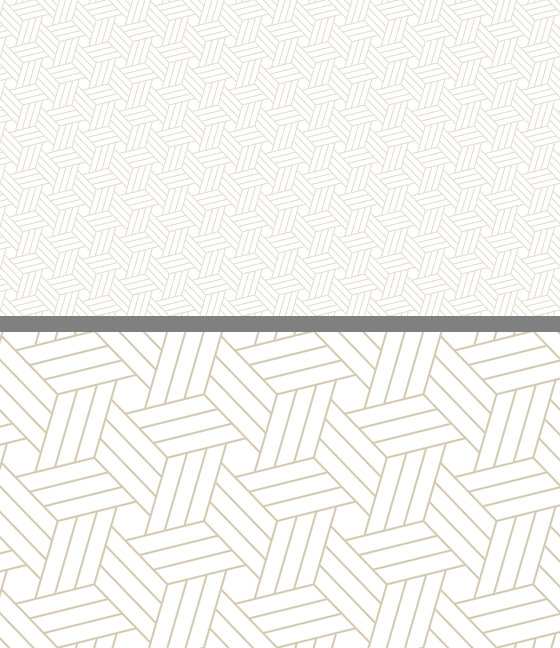
Top: the whole. Bottom: its middle third, enlarged.
Give the GLSL for this pattern, as a Shadertoy shader.

```glsl
mat2 rotation(float angle) {
    float c = cos(angle), s = sin(angle);
    return mat2(c, s, -s, c);
}

// Four parallel lines, 4 long, stacked along a 120 degree slant
float bandDistance(vec2 p) {
    float row = clamp(round(p.y / 0.866), 0.0, 3.0);
    float beyondEnd = max(abs(p.x - 2.0 + 0.5 * row) - 2.0, 0.0);
    return length(vec2(beyondEnd, p.y - 0.866 * row));
}

// Three bands meeting at a corner like the faces of a cube
float pinwheelDistance(vec2 p) {
    float d = 1e3;
    for (int i = 0; i < 3; i++) {
        d = min(d, bandDistance(p));
        p = rotation(2.0944) * p;
    }
    return d;
}

float weaveDistance(vec2 p) {
    // Triangular lattice that leaves small hexagonal gaps
    mat2 lattice = mat2(6.0, 1.732, 1.5, 6.062);
    vec2 cell = round(inverse(lattice) * p);
    float d = 1e3;
    for (int y = -1; y <= 1; y++) {
        for (int x = -1; x <= 1; x++) {
            vec2 corner = lattice * (cell + vec2(x, y));
            d = min(d, pinwheelDistance(p - corner));
        }
    }
    return d;
}

void mainImage(out vec4 fragColor, in vec2 fragCoord) {
    float unit = 0.0214;
    vec2 uv = fragCoord / iResolution.y;
    vec2 p = rotation(-0.2426) * (uv - vec2(0.7866, 0.5675)) / unit + vec2(1.25, 1.299);

    // Box-filtered coverage keeps hairlines even at any size
    float filterWidth = 1.25 / (iResolution.y * unit);
    float halfWidth = 0.049;
    float d = weaveDistance(p);
    float ink = clamp((halfWidth + 0.5 * filterWidth - d) / filterWidth,
                      0.0, min(1.0, 2.0 * halfWidth / filterWidth));

    fragColor = vec4(mix(vec3(1.0), vec3(0.82, 0.78, 0.68), ink), 1.0);
}
```
